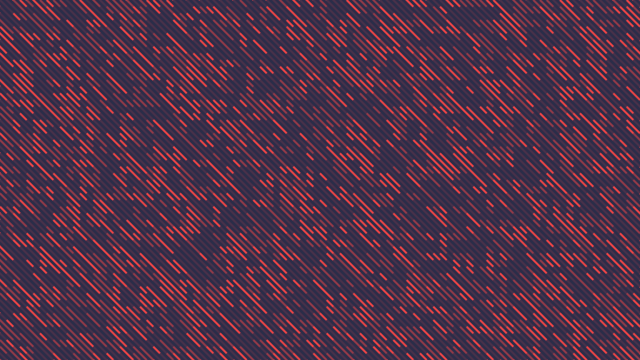
Write a WebGL 1 fragment shader that draws this pattern.

```glsl
precision highp float;
// Falling diagonal dashes on a square grid: each diagonal is split at the
// grid corners into short steps, some of which continue the one before.
// Every step takes one of three strengths: faint, muted or bright red.

uniform vec2 u_resolution;

#define ROWS 54.0         // grid cells over the canvas height
#define LINE_WIDTH 0.30   // stroke width in cells
#define SOFTNESS 1.2      // edge blur in output pixels
#define CHAIN 0.14        // chance that a step continues the previous run
#define BRIGHT_SHARE 0.24
#define MUTED_SHARE 0.28
#define FAINT_LEVEL 0.16
#define MUTED_LEVEL 0.54
#define NAVY vec3(0.168, 0.176, 0.288)
#define RED vec3(0.94, 0.27, 0.27)

const int MAX_RUN = 6;

float hash(vec2 p) {
  vec3 q = fract(p.xyx * vec3(0.1031, 0.1030, 0.0973));
  q += dot(q, q.yzx + 33.33);
  return fract((q.x + q.y) * q.z);
}

// Strength of one step: walk back to the start of its run, then draw a level.
float stepLevel(float diagonal, float column) {
  for (int i = 0; i < MAX_RUN; i++) {
    if (hash(vec2(column + 40.7, diagonal + 91.3)) > CHAIN) break;
    column -= 1.0;
  }
  float pick = hash(vec2(column + 217.1, diagonal + 13.9));
  if (pick < BRIGHT_SHARE) return 1.0;
  return pick < BRIGHT_SHARE + MUTED_SHARE ? MUTED_LEVEL : FAINT_LEVEL;
}

void main() {
  float pixel = ROWS / u_resolution.y;
  float blur = SOFTNESS * pixel;
  vec2 p = gl_FragCoord.xy * pixel;

  // Nearest diagonal, and the position projected onto it
  float diagonal = floor(p.x + p.y + 0.5);
  float offset = p.x + p.y - diagonal;
  float along = p.x - 0.5 * offset;
  float distanceToLine = abs(offset) * 0.70711;

  // Soft cut between the two steps that meet at the nearest grid corner
  float corner = floor(along + 0.5);
  float cut = clamp((along - corner) * 1.41421 / blur + 0.5, 0.0, 1.0);
  float level = mix(stepLevel(diagonal, corner - 1.0),
                    stepLevel(diagonal, corner), cut);

  // Stroke coverage over the ground
  float coverage = clamp((0.5 * LINE_WIDTH - distanceToLine) / blur + 0.5, 0.0, 1.0);
  gl_FragColor = vec4(mix(NAVY, RED, level * coverage), 1.0);
}
```
